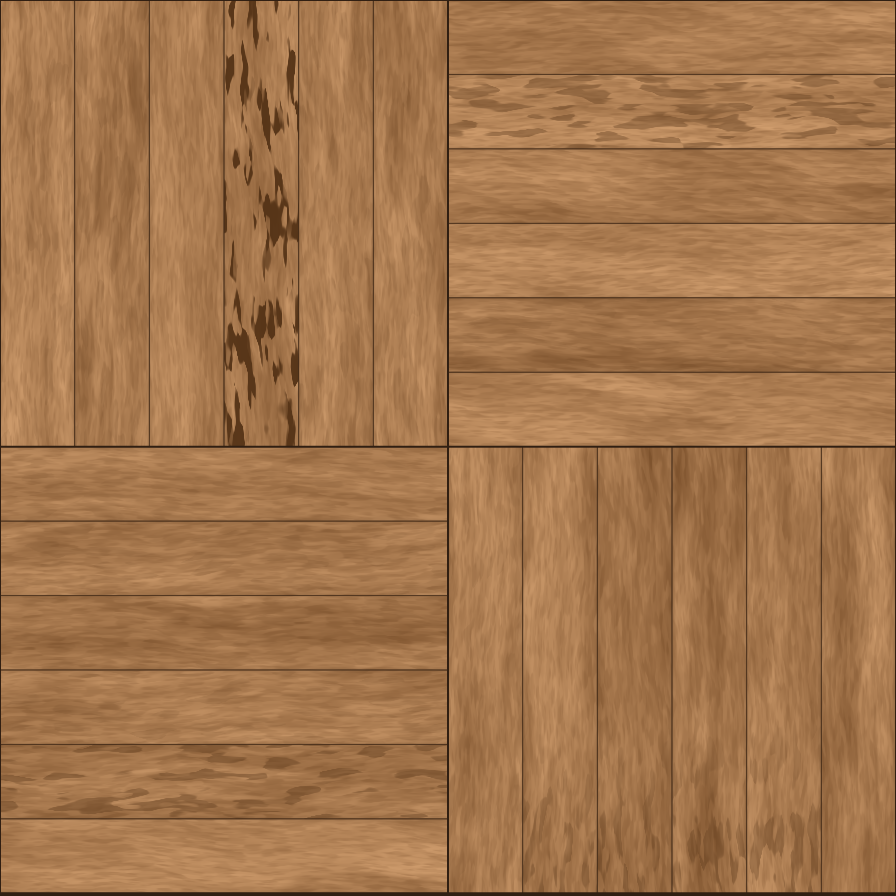
Reproduce this texture procedurally as a Shadertoy shader.

```glsl
// Parquet floor: four blocks of six oak strips in alternating directions.

vec2 hash2(vec2 p) {
    return fract(sin(vec2(dot(p, vec2(127.1, 311.7)), dot(p, vec2(269.5, 183.3)))) * 43758.5);
}

// Cellular noise: x = distance to the nearest point, y = blended cell tone
vec2 cells(vec2 p) {
    vec2 cell = floor(p);
    float nearest = 4.0, toneSum = 0.0, weightSum = 0.0;
    for (int y = -1; y <= 1; y++)
    for (int x = -1; x <= 1; x++) {
        vec2 c = cell + vec2(x, y);
        vec2 offset = c + hash2(c) - p;
        float d2 = dot(offset, offset);
        float weight = exp(-8.0 * d2);
        nearest = min(nearest, d2);
        toneSum += weight * hash2(c + 37.0).x;
        weightSum += weight;
    }
    return vec2(sqrt(nearest), toneSum / weightSum);
}

// Strip tones, block by block from the lower left
const float stripTone[24] = float[24](
    0.20, -0.22, 0.08, -0.22, 0.12, 0.16,
    -0.05, 0.0, -0.18, -0.24, 0.0, -0.04,
    0.12, 0.0, 0.04, 0.0, -0.04, 0.02,
    0.16, -0.22, 0.20, -0.10, 0.22, 0.04);

// Wood colour; p.x runs along the strip (0 to 6), p.y across it (0 to 1)
vec3 wood(vec2 p, int id, float wear) {
    vec2 seed = hash2(vec2(id, 5.0));

    // Slanted, gently waving fibres
    vec2 q = p + vec2(0.0, p.x * (seed.x - 0.5) * 0.08);
    q.y += 0.025 * sin(p.x * 2.1 + seed.y * 6.3) + 0.008 * sin(p.x * 6.7 + p.y * 9.0);
    q += seed * 50.0 + float(id) * 7.0;

    // Broad bands, streaks and fine fibres
    float tone = 0.68 + stripTone[id];
    tone += 0.65 * (cells(q * vec2(0.3, 2.5)).y - 0.5);
    tone += 0.55 * (cells(q * vec2(0.9, 6.0)).y - 0.5);
    tone += 0.34 * (cells(q * vec2(2.0, 14.0)).y - 0.5);
    tone += 0.46 * (cells(q * vec2(5.0, 29.0)).y - 0.5);
    vec3 color = mix(vec3(0.56, 0.385, 0.23), vec3(0.72, 0.53, 0.355), tone);

    // Faint pores everywhere
    float pore = 1.0 - smoothstep(0.1, 0.35, cells(q * vec2(3.0, 20.0) + 9.0).x);
    color = mix(color, vec3(0.56, 0.38, 0.23), 0.2 * pore);

    // Ragged dark flecks, split lengthwise by finer fibres
    float fleck = cells(q * vec2(2.4, 10.0) + 21.0).y;
    fleck += 0.45 * (cells(q * vec2(4.0, 21.0) + 43.0).y - 0.5);
    fleck = smoothstep(0.58, 0.78, fleck);
    return mix(color, vec3(0.32, 0.19, 0.08), wear * fleck);
}

void mainImage(out vec4 fragColor, in vec2 fragCoord) {
    vec2 uv = fragCoord / iResolution.xy;
    float pixel = 1.0 / iResolution.y;

    // The floor ends in a narrow dark gap along the bottom
    float gap = 1.0 - smoothstep(0.003 - 0.5 * pixel, 0.003 + 0.5 * pixel, uv.y);
    uv.y = max(uv.y - 0.003, 0.0) / 0.997;

    // Checkerboard of blocks; odd ones have upright strips
    vec2 block = floor(uv * 2.0);
    vec2 local = fract(uv * 2.0);
    bool upright = mod(block.x + block.y, 2.0) > 0.5;
    vec2 p = (upright ? local.yx : local) * 6.0;
    int id = int(floor(p.y) + 6.0 * (block.x + 2.0 * block.y));
    p.y = fract(p.y);

    // One strip is heavily flecked, two are moderate, some only at the foot
    float wear = 0.1 * hash2(vec2(id, 2.0)).x;
    if (id == 15) wear = 0.92;
    if (id == 22 || id == 1) wear = 0.34;
    if (id > 6 && id < 11) wear += 0.3 * (1.0 - smoothstep(0.0, 3.0, p.x));
    vec3 color = wood(p, id, wear);

    // Thin seams between strips, wider ones between blocks
    float stripEdge = min(p.y, 1.0 - p.y) / 12.0;
    vec2 sides = min(local, 1.0 - local) * 0.5;
    float blockEdge = min(sides.x, sides.y);
    float stripSeam = 1.0 - smoothstep(0.0007 - 0.5 * pixel, 0.0007 + 0.5 * pixel, stripEdge);
    float blockSeam = 1.0 - smoothstep(0.0011 - 0.5 * pixel, 0.0011 + 0.5 * pixel, blockEdge);
    color *= 1.0 - 0.07 * exp(-stripEdge * 450.0);
    color = mix(color, vec3(0.28, 0.18, 0.10), 0.85 * stripSeam);
    color = mix(color, vec3(0.19, 0.12, 0.07), max(blockSeam, gap));

    fragColor = vec4(color, 1.0);
}
```
